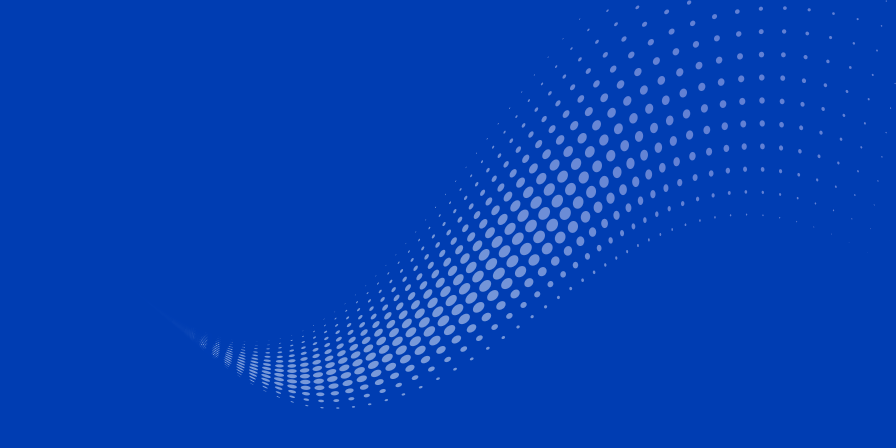
This background is drawn by a Shadertoy shader. Its source:

```glsl
// A wave of halftone dots sweeping up across a flat blue field.
// A ribbon of rows and columns bends a regular grid: each pixel is mapped to
// grid coordinates, where dots are circles whose radius fades to the borders.

const float PI = 3.14159265;
const vec3 FIELD_BLUE = vec3(0.0, 0.24, 0.70);
const vec3 DOT_NEAR = vec3(0.47, 0.60, 0.85);
const vec3 DOT_FAR = vec3(0.38, 0.50, 0.83);

// Ribbon shape, in canvas heights
const float VALLEY_X = 0.742;
const float HALF_WAVE_LEFT = 0.781;
const float HALF_WAVE_RIGHT = 0.924;
const float WAVE_LEVEL = 0.305;
const float WAVE_HEIGHT = 0.216;
const vec2 WIDEN_RANGE = vec2(0.26, 1.51);
const float RIBBON_WIDTH = 0.638;
const float FLARE_START = 1.45;
const float FLARE = 0.45;

// Dot grid
const float ROW_GAPS = 13.0;
const float COLUMN_DENSITY = 35.7;
const float DENSITY_DROP = 15.5;
const float DROP_X = 1.42;
const float DROP_SOFTNESS = 0.1;
const float COLUMN_PHASE = 0.74;
const float COLUMN_LEAN = 0.42;
const float MAX_RADIUS = 0.38;

// Height of the lowest row: two half waves that join at the valley
float lowerEdge(float x) {
    float fromValley = x - VALLEY_X;
    float halfWave = fromValley < 0.0 ? HALF_WAVE_LEFT : HALF_WAVE_RIGHT;
    return WAVE_LEVEL - WAVE_HEIGHT * cos(PI * fromValley / halfWave);
}

// Vertical width of the ribbon, pinched shut on the left
float ribbonWidth(float x) {
    float flare = max(x - FLARE_START, 0.0);
    return RIBBON_WIDTH * smoothstep(WIDEN_RANGE.x, WIDEN_RANGE.y, x)
         + FLARE * flare * flare;
}

float middleLine(float x) {
    return lowerEdge(x) + 0.5 * ribbonWidth(x);
}

// Maps a point to (column, row); columns lean across the ribbon's slope
vec2 gridCoords(vec2 p) {
    const float STEP = 0.01;
    float slope = (middleLine(p.x + STEP) - middleLine(p.x - STEP)) / (2.0 * STEP);
    float foot = p.x + COLUMN_LEAN * slope * (p.y - middleLine(p.x));
    float thinning = DROP_SOFTNESS * log(1.0 + exp((foot - DROP_X) / DROP_SOFTNESS));
    float column = COLUMN_DENSITY * foot - DENSITY_DROP * thinning + COLUMN_PHASE;
    float row = ROW_GAPS * (p.y - lowerEdge(p.x)) / max(ribbonWidth(p.x), 0.001);
    return vec2(column, row);
}

// Radius of the dot in a cell, in grid units
float dotRadius(vec2 cell) {
    float across = smoothstep(-2.0, 4.0, cell.y)
                 * (1.0 - smoothstep(5.0, 15.0, cell.y));
    float along = smoothstep(10.0, 24.0, cell.x)
                * clamp((64.5 - cell.x) / 21.0, 0.0, 1.0);
    float inside = step(-0.5, cell.y) * step(cell.y, ROW_GAPS + 0.5);
    return MAX_RADIUS * across * along * inside;
}

void mainImage(out vec4 fragColor, in vec2 fragCoord) {
    vec2 p = fragCoord / iResolution.y;
    vec2 grid = gridCoords(p);
    vec2 cell = floor(grid + 0.5);
    vec2 offset = grid - cell;
    float dist = length(offset);
    float radius = dotRadius(cell);

    // Pixel size in grid units, measured along the direction to the dot
    mat2 pixelStep = mat2(dFdx(grid), dFdy(grid));
    vec2 outward = offset / max(dist, 0.0001);
    float blur = max(length(outward * pixelStep), 0.0001);

    // Smooth disc; cells smaller than a pixel fall back to their mean cover
    float cover = clamp((radius - dist) / blur + 0.5, 0.0, 1.0)
                * clamp(2.0 * radius / blur, 0.0, 1.0);
    float cellBlur = max(length(pixelStep[0]), length(pixelStep[1]));
    cover = mix(cover, PI * radius * radius, smoothstep(0.6, 1.2, cellBlur));

    vec3 dotColor = mix(DOT_NEAR, DOT_FAR, smoothstep(32.0, 56.0, cell.x));
    fragColor = vec4(mix(FIELD_BLUE, dotColor, cover), 1.0);
}
```
